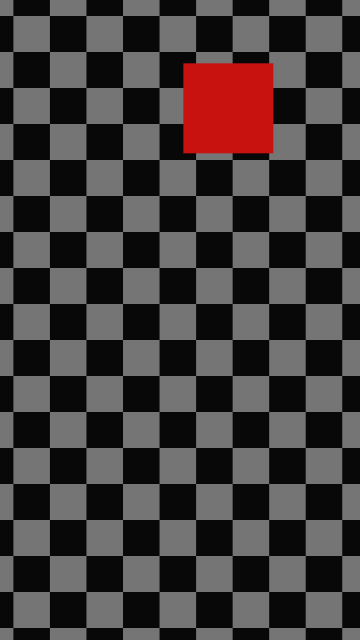
A WebGL 2 fragment shader for this pattern:

```glsl
#version 300 es
precision highp float;
// Grey and black checkerboard with one flat red square in the upper right.

uniform vec2 u_resolution;
out vec4 outColor;

// Lengths are in canvas widths, measured from the lower left.
const vec2 CELL_SIZE = vec2(0.1015, 0.1);
const vec2 GRID_ORIGIN = vec2(0.0372, 0.03333);
const vec2 SQUARE_CENTER = vec2(0.6343, 1.4769);
const float SQUARE_HALF = 0.125;

const vec3 GREY = vec3(0.46);
const vec3 BLACK = vec3(0.03);
const vec3 RED = vec3(0.78, 0.07, 0.06);

// Square wave per axis, +1 on even cells and -1 on odd, one pixel soft.
vec2 squareWave(vec2 cell, vec2 cellPixels) {
    vec2 edgeDistance = abs(fract(cell - 0.5) - 0.5);
    vec2 parity = 1.0 - 2.0 * mod(floor(cell), 2.0);
    return parity * min(2.0 * edgeDistance * cellPixels, 1.0);
}

// Pixel coverage of an axis-aligned square.
float squareCoverage(vec2 offset, float halfSize, float pixel) {
    vec2 cover = clamp((halfSize - abs(offset)) / pixel + 0.5, 0.0, 1.0);
    return cover.x * cover.y;
}

void main() {
    float pixel = 1.0 / u_resolution.x;
    vec2 p = gl_FragCoord.xy * pixel;

    // Checkerboard: grey where the two waves agree
    vec2 wave = squareWave((p - GRID_ORIGIN) / CELL_SIZE, CELL_SIZE / pixel);
    vec3 color = mix(BLACK, GREY, 0.5 + 0.5 * wave.x * wave.y);

    // Red square on top
    color = mix(color, RED, squareCoverage(p - SQUARE_CENTER, SQUARE_HALF, pixel));

    outColor = vec4(color, 1.0);
}
```
